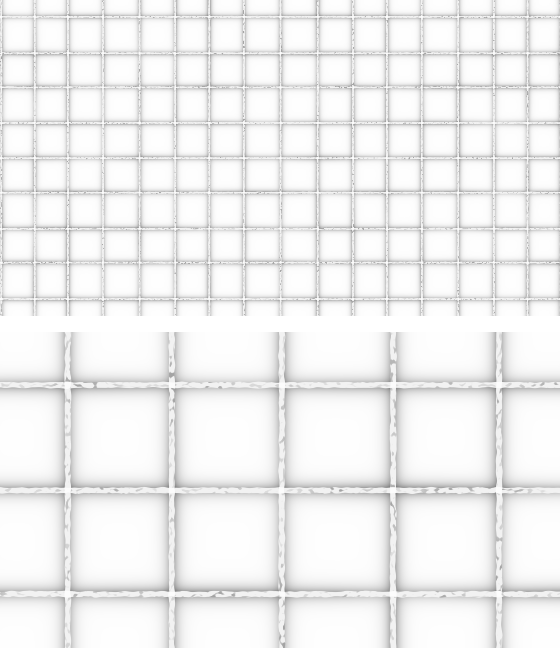
Top: the whole. Bottom: its middle third, enlarged.
Write a Shadertoy shader that draws this pattern.

```glsl
// White square tiles, 16 across and 9 down, split by thin pale grout lines.
// Each axis finds its nearest, slightly shifted line; soft shadows fade from
// the grout into the tiles, and gradient noise wears the grout with specks.

const float TAU = 6.2831853;
const float ROWS = 9.0;             // tiles down the canvas height
const float TILE_TONE = 0.995;
const float GROUT_TONE = 0.95;
const float CROSSING_TONE = 0.99;
const float GROUT_HALF = 0.027;     // half width, in tiles
const float GROUT_RAGGED = 0.014;   // wear of the grout edge
const float SHADOW_DEPTH = 0.28;
const float SHADOW_FADE = 0.05;     // falloff length, in tiles
const float SPECK_DEPTH = 0.22;

float hash1(float n) {
    return fract(sin(n * 127.1) * 43758.5);
}

vec2 gradientAt(vec2 cell) {
    float angle = TAU * fract(sin(dot(cell, vec2(127.1, 311.7))) * 43758.5);
    return vec2(cos(angle), sin(angle));
}

float gradientNoise(vec2 p) {
    vec2 i = floor(p), f = p - i;
    vec2 u = f * f * f * (f * (f * 6.0 - 15.0) + 10.0);
    vec2 e = vec2(1.0, 0.0);
    float a = dot(gradientAt(i), f);
    float b = dot(gradientAt(i + e.xy), f - e.xy);
    float c = dot(gradientAt(i + e.yx), f - e.yx);
    float d = dot(gradientAt(i + e.xx), f - e.xx);
    return mix(mix(a, b, u.x), mix(c, d, u.x), u.y);
}

// Uneven spacing of the lines, in tiles
float columnShift(float i) {
    return -0.046 * sin(TAU * i / 16.0) + 0.035 * cos(TAU * i / 4.67);
}

float rowShift(float i) {
    return 0.02 * cos(2.697 * (i - 8.0));
}

// Returns shadow brightness, grout coverage and grout tone for one line
vec3 groutLine(float offset, float along, float id, float pixel) {
    float wear = gradientNoise(vec2(along * 11.0, id * 7.3 + sign(offset) * 2.4));
    float drift = gradientNoise(vec2(along * 0.6, id * 5.7 + 0.5));
    float halfWidth = GROUT_HALF + GROUT_RAGGED * wear;
    float dist = abs(offset);

    // Shadow strength differs by line, by side and along the line
    float strength = 0.8 + 0.35 * hash1(id + 0.3 * sign(offset)) + 0.5 * drift;
    float beyond = max(dist - GROUT_HALF, 0.0);
    float shadow = 1.0 - SHADOW_DEPTH * strength * exp(-beyond / SHADOW_FADE);

    float cover = 1.0 - smoothstep(halfWidth - 0.6 * pixel, halfWidth + 0.6 * pixel, dist);

    // Fine specks, denser in patches
    float grain = gradientNoise(vec2(along * 16.0, offset * 28.0 + id * 9.1));
    float patches = smoothstep(-0.3, 0.4, gradientNoise(vec2(along * 1.7, id * 3.3)));
    float speck = smoothstep(0.08, 0.4, grain) * (0.4 + patches);
    return vec3(shadow, cover, GROUT_TONE - SPECK_DEPTH * speck);
}

void mainImage(out vec4 fragColor, in vec2 fragCoord) {
    float pixel = ROWS / iResolution.y;
    vec2 p = fragCoord * pixel;

    // Nearest line on each axis; rows sit half a tile up
    float column = round(p.x);
    float row = round(p.y - 0.5);
    float dx = p.x - column - columnShift(column);
    float dy = p.y - 0.5 - row - rowShift(row);

    vec3 upright = groutLine(dx, p.y, column + 1.0, pixel);
    vec3 level = groutLine(dy, p.x, row + 41.0, pixel);

    // Tile, then grout over the shadows, then clean crossings
    float tone = TILE_TONE * upright.x * level.x;
    tone = mix(tone, upright.z, upright.y);
    tone = mix(tone, level.z, level.y);
    tone = mix(tone, CROSSING_TONE, upright.y * level.y);

    fragColor = vec4(vec3(tone), 1.0);
}
```
